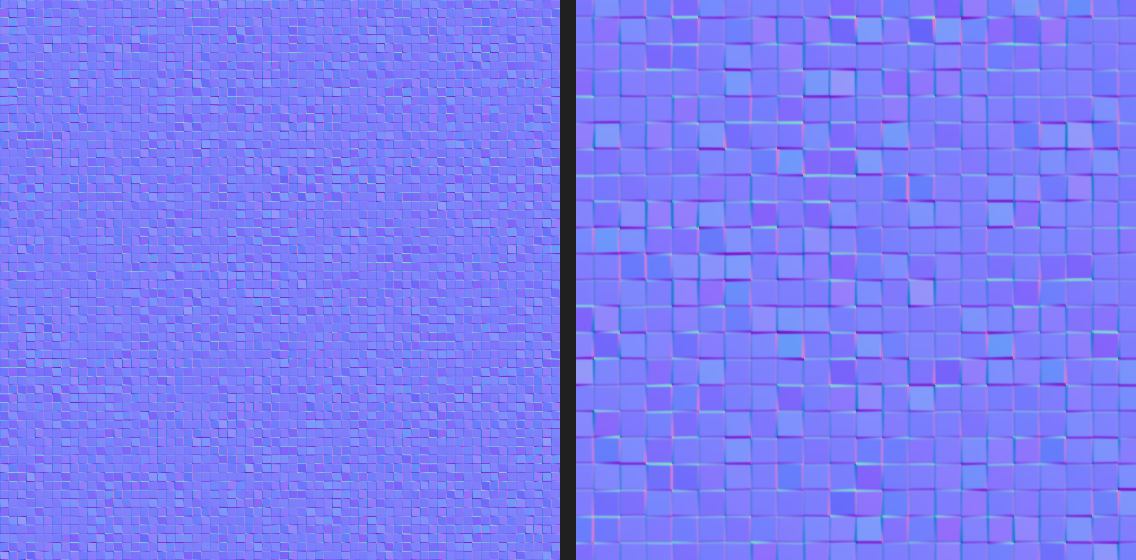
Left: the whole. Right: its middle third, enlarged.
A three.js fragment shader for this texture map:

```glsl
varying vec2 vUv;

#define TILES 64.0
#define TILT vec2(0.20, 0.23)
#define LIFT 0.05
#define SEAM_WIDTH 0.055
#define SEAM_WOBBLE 0.022
#define STEP_SLOPE 6.5
#define GROOVE_SLOPE 0.32
#define SEAM_LEAN vec2(0.11, 0.05)
#define SEAM_DULLING 0.14
#define DOMING 0.02
#define MID_LEVEL 0.494

vec3 hash3(vec2 cell) {
  vec3 q = fract(mod(cell, TILES).xyx * vec3(0.1031, 0.1030, 0.0973));
  q += dot(q, q.yxz + 33.33);
  return fract((q.xxy + q.yzz) * q.zyx);
}

// Slope in xy and height in z; cubing keeps most tiles nearly flat
vec3 tilePlane(vec2 cell) {
  vec3 r = hash3(cell) * 2.0 - 1.0;
  return r * r * r * vec3(TILT, LIFT);
}

float tileHeight(vec2 cell, vec2 p) {
  vec3 plane = tilePlane(cell);
  return plane.z + dot(plane.xy, p - cell - 0.5);
}

// Slope in x, seam coverage in y, for the nearest seam across the given axis
vec2 seam(vec2 p, vec2 axis) {
  vec2 cell = floor(p);
  vec2 after = mix(cell, floor(p + 0.5), axis);
  vec2 before = after - axis;
  vec3 wear = hash3(after + axis.yx * 17.0 + 5.0);

  // Each joint is slightly displaced and skewed along its length
  float along = dot(p - cell, axis.yx) - 0.5;
  float wobble = (wear.x - 0.5 + (wear.y - 0.5) * along) * 2.0 * SEAM_WOBBLE;
  float d = (dot(p - after, axis) - wobble) / SEAM_WIDTH;
  float cover = exp(-d * d);

  // Height difference of the two neighbours, then the groove between them
  vec2 joint = mix(p, after, axis);
  float rise = tileHeight(after, joint) - tileHeight(before, joint);
  float groove = GROOVE_SLOPE * d * mix(0.6, 1.4, wear.z);
  float slope = rise * STEP_SLOPE + groove + dot(SEAM_LEAN, axis);
  return vec2(slope * cover, cover);
}

void main() {
  vec2 p = vUv * TILES;
  vec2 cell = floor(p);
  vec2 seamX = seam(p, vec2(1.0, 0.0));
  vec2 seamY = seam(p, vec2(0.0, 1.0));
  float cover = max(seamX.y, seamY.y);

  // Tilted, faintly domed tile face fading out at its joints
  vec2 face = tilePlane(cell).xy - (p - cell - 0.5) * DOMING;
  vec2 slope = face * (1.0 - cover * cover) + vec2(seamX.x, seamY.x);

  // Encode the surface normal, shortened where the joint is finest
  vec3 normal = normalize(vec3(-slope, 1.0));
  normal *= 1.0 - SEAM_DULLING * cover;
  gl_FragColor = vec4(normal * 0.5 + MID_LEVEL, 1.0);
}
```
